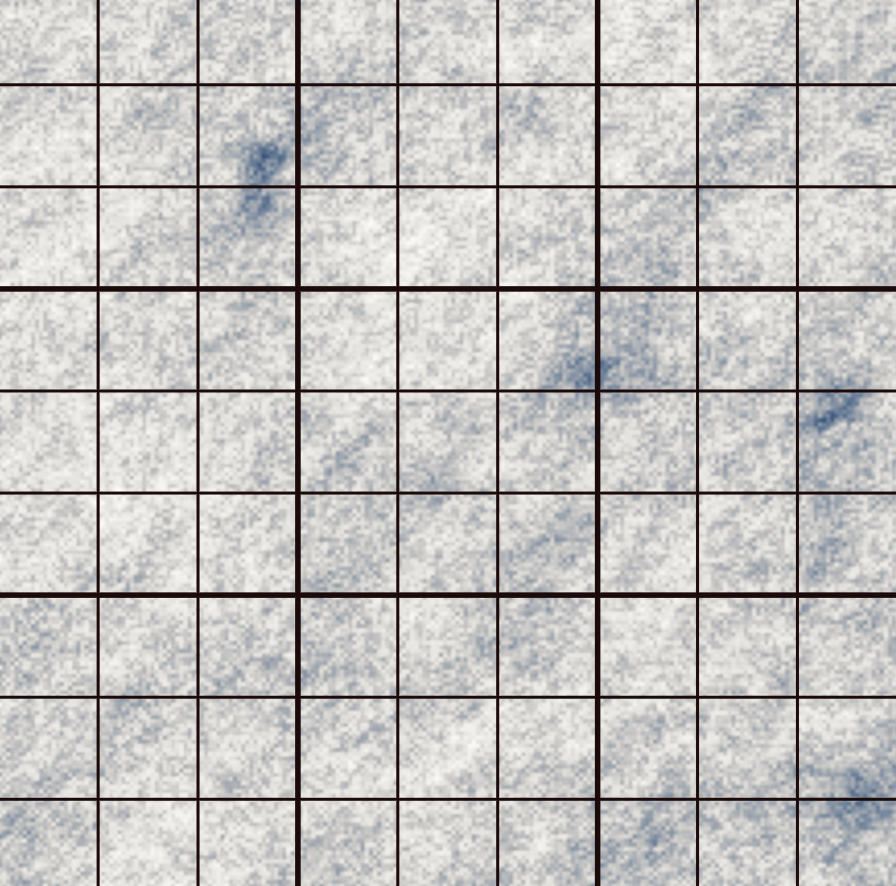
A Shadertoy shader for this texture:

```glsl
// Sunlit snow crust with soft blue hollows behind a dark nine by nine grid.
// Layers of value noise give clumps and grains, slanted ellipses give the
// hollows, and the grid is the distance to evenly repeated bars.

const vec3 LINE_COLOR = vec3(0.105, 0.040, 0.040);
const vec3 SUN_TINT = vec3(0.010, 0.002, -0.010);
const vec3 SHADOW_TINT = vec3(-0.110, -0.010, 0.120);
const float DRIFT_ANGLE = 0.78;

float hash(vec2 p) {
    return fract(sin(dot(p, vec2(127.1, 311.7))) * 43758.5453);
}

vec2 hash2(vec2 p) {
    return vec2(hash(p), hash(p + 17.3));
}

float valueNoise(vec2 p) {
    vec2 cell = floor(p);
    vec2 f = fract(p);
    f = f * f * (3.0 - 2.0 * f);
    float low = mix(hash(cell), hash(cell + vec2(1.0, 0.0)), f.x);
    float high = mix(hash(cell + vec2(0.0, 1.0)), hash(cell + vec2(1.0, 1.0)), f.x);
    return mix(low, high, f.y);
}

// Noise centred on zero
float signedNoise(vec2 p) {
    return valueNoise(p) - 0.5;
}

vec2 rotate(vec2 p, float angle) {
    float c = cos(angle), s = sin(angle);
    return vec2(c * p.x + s * p.y, c * p.y - s * p.x);
}

// Depth of shade from slanted hollows jittered over a coarse lattice
float hollows(vec2 p) {
    vec2 warp = vec2(signedNoise(p * 24.0), signedNoise(p * 24.0 + 40.0));
    p += 0.045 * warp;
    float shade = 0.0;
    for (int i = 0; i < 16; i++) {
        vec2 cell = vec2(float(i % 4), float(i / 4));
        vec2 center = (cell + 0.1 + 0.8 * hash2(cell + 3.7)) / 4.0;
        float strength = hash(cell + 8.1);
        float size = mix(0.7, 1.25, hash(cell + 5.9));
        vec2 d = rotate(p - center, DRIFT_ANGLE) / (vec2(0.068, 0.030) * size);
        shade += (0.04 + 0.36 * strength * strength) * exp(-dot(d, d));
    }
    return shade;
}

// Brightness of the crust, from broad drifts down to single grains
float snowTone(vec2 p) {
    vec2 drift = rotate(p, DRIFT_ANGLE);
    vec2 clump = rotate(p, 0.5);
    float tone = 0.825 + 0.06 * (p.y - p.x);
    tone += 0.13 * signedNoise(drift * vec2(5.0, 11.0));
    tone += 0.11 * signedNoise(drift * vec2(15.0, 28.0) + 9.0);
    tone += 0.12 * signedNoise(clump * vec2(36.0, 62.0) + 21.0);
    tone += 0.15 * signedNoise(clump * vec2(85.0, 125.0) + 33.0);
    tone += 0.22 * signedNoise(p * 215.0 + 51.0);
    float rough = 0.75 + 0.5 * valueNoise(clump * vec2(50.0, 80.0) + 70.0);
    return tone - hollows(p) * rough;
}

// Warm white in the sun, blue in the shade
vec3 snowColor(float tone) {
    float lit = min(tone, 0.88 + 0.5 * (tone - 0.88));
    float shade = 1.0 - smoothstep(0.35, 0.85, tone);
    return max(vec3(lit), 0.27) + mix(SUN_TINT, SHADOW_TINT, shade);
}

// Coverage of the nearest of eight bars along one axis, every third one bold
float gridBars(float x, float start, float pitch, float blur) {
    float index = clamp(round((x - start) / pitch), 1.0, 8.0);
    float bold = 1.0 - step(0.5, mod(index, 3.0));
    float halfWidth = mix(0.0017, 0.0031, bold);
    float dist = abs(x - start - index * pitch);
    return 1.0 - smoothstep(halfWidth - blur, halfWidth + blur, dist);
}

void mainImage(out vec4 fragColor, in vec2 fragCoord) {
    vec2 uv = fragCoord / iResolution.xy;
    vec2 p = fragCoord / iResolution.y;
    vec2 blur = 0.65 / iResolution.xy;

    vec3 color = snowColor(snowTone(p));

    // Grid
    float columns = gridBars(uv.x, -0.0020, 0.1115, blur.x);
    float rows = gridBars(uv.y, -0.0173, 0.1152, blur.y);
    color = mix(color, LINE_COLOR, max(columns, rows));

    fragColor = vec4(clamp(color, 0.0, 1.0), 1.0);
}
```
